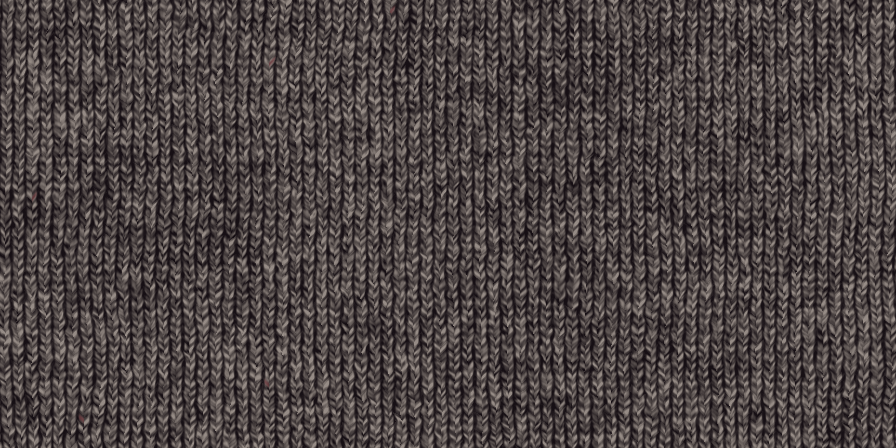
Give the GLSL for this texture, as a Shadertoy shader.

```glsl
const float WALES = 68.0;          // stitch columns across
const float COURSES = 50.0;        // stitch rows down
const float LEFT_SLOPE = 1.1;      // rise of each leg, in rows per column
const float RIGHT_SLOPE = 1.5;
const float LEG_OFFSET = 0.30;     // shift between left and right legs
const float LEFT_SHADE = 0.80;     // left legs face away from the light
const float WANDER = 0.4;          // sideways drift of the columns
const float GAP_EDGE = 0.29;       // where a column begins to fall into shade
const float GAP_BREAK = 0.14;      // how far fibres cross the gaps
const float LEG_VARIATION = 0.24;
const float FIBRE_VARIATION = 0.64;
const float HEATHER_VARIATION = 0.26;
const float CLOUD_VARIATION = 0.11;
const float FLECK_RATE = 0.0012;
const float TAU = 6.2831853;
const vec3 SHADOW = vec3(0.085, 0.058, 0.078);
const vec3 YARN = vec3(0.320, 0.288, 0.282);
const vec3 HIGHLIGHT = vec3(0.590, 0.550, 0.525);
const vec3 FLECK = vec3(0.36, 0.12, 0.15);

float hash(vec2 p) {
    vec3 q = fract(vec3(p.xyx) * 0.1031);
    q += dot(q, q.yzx + 33.33);
    return fract((q.x + q.y) * q.z);
}

float noise(vec2 p) {
    vec2 cell = floor(p), f = fract(p);
    f = f * f * (3.0 - 2.0 * f);
    float low = mix(hash(cell), hash(cell + vec2(1.0, 0.0)), f.x);
    float high = mix(hash(cell + vec2(0.0, 1.0)), hash(cell + vec2(1.0)), f.x);
    return mix(low, high, f.y);
}

vec3 yarnRamp(float tone) {
    vec3 lower = mix(SHADOW, YARN, clamp(tone * 2.0, 0.0, 1.0));
    return mix(lower, HIGHLIGHT, clamp(tone * 2.0 - 1.0, 0.0, 1.0));
}

void mainImage(out vec4 fragColor, in vec2 fragCoord) {
    vec2 uv = fragCoord / iResolution.xy;

    // Gently wandering columns with slightly uneven stitches
    float column = uv.x * WALES + WANDER * (noise(uv * vec2(9.0, 5.0)) - 0.5);
    column += 0.22 * (noise(uv * vec2(WALES, COURSES) + 30.0) - 0.5);
    float wale = floor(column);
    float across = fract(column) - 0.5;
    float reach = abs(across);
    float side = step(0.0, across);

    // Two slanted legs form each V
    float along = uv.y * COURSES - mix(LEFT_SLOPE, RIGHT_SLOPE, side) * reach
                + LEG_OFFSET * side + 0.4 * hash(vec2(wale, 7.0))
                + 0.5 * noise(vec2(uv.x * 12.0, uv.y * 7.0) + 40.0);
    vec2 legId = vec2(wale * 2.0 + side, floor(along) + 20.0);
    float strand = pow(0.5 - 0.5 * cos(TAU * along), 1.2);

    // Gaps between columns are crossed here and there by fibres
    float crossing = noise(vec2(uv.x * WALES * 2.0, uv.y * COURSES * 1.7) + 11.0);
    float edge = GAP_EDGE + GAP_BREAK * (crossing - 0.5);
    float rib = 1.0 - smoothstep(edge, edge + 0.2, reach);
    float groove = mix(0.78, 1.0, smoothstep(0.0, 0.16, reach));
    float light = mix(LEFT_SHADE, 1.0, side);

    // Melange: single legs, fine fibres, dyed streaks and broad clouds
    float leg = hash(legId) - 0.5;
    float fibre = noise(vec2(column * 4.5, along * 3.4) + 90.0) - 0.5;
    float streak = noise(uv * vec2(26.0, 46.0) + 15.0) * 0.6
                 + noise(uv * vec2(65.0, 56.0) + 60.0) * 0.4 - 0.5;
    float cloud = noise(uv * vec2(5.0, 4.0) + 3.0) - 0.5;
    float wear = LEG_VARIATION * leg + FIBRE_VARIATION * fibre
               + HEATHER_VARIATION * streak + CLOUD_VARIATION * cloud;

    // Shade the rounded yarn, keeping the gaps dark
    float tone = rib * groove * light * (0.33 + 0.50 * strand);
    tone += wear * mix(0.4, 1.0, rib) + 0.06;
    vec3 color = yarnRamp(tone);

    // Rare red fibres
    float fleck = step(1.0 - FLECK_RATE, hash(legId + 300.0));
    color = mix(color, FLECK, 0.6 * fleck * strand * rib);

    fragColor = vec4(color, 1.0);
}
```
